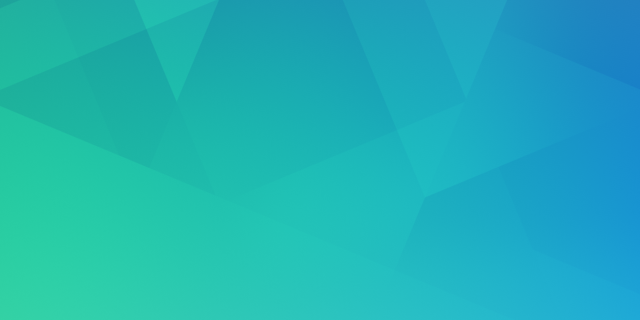
Give the GLSL for this background, as a Shadertoy shader.

```glsl
// Abstract low-contrast facets over a smooth green-to-blue colour field.
// Nine colours are blended with quadratic curves; overlapping half planes
// cut along four shared directions then lighten or darken each facet.

// Unit normals of the shared edge directions
const vec2 RISE = vec2(-0.384, 0.923);        // above a gently rising edge
const vec2 FALL = vec2(0.384, 0.923);         // above a gently falling edge
const vec2 STEEP_RISE = vec2(0.923, -0.384);  // right of a steep rising edge
const vec2 STEEP_FALL = vec2(0.923, 0.384);   // right of a steep falling edge
const vec3 TINT = vec3(0.25, 1.0, 0.3);

// Quadratic curve through a, b and c at t = 0, 0.5 and 1
vec3 curve(vec3 a, vec3 b, vec3 c, float t) {
    vec3 control = 2.0 * b - 0.5 * (a + c);
    return mix(mix(a, control, t), mix(control, c, t), t);
}

// Smooth half plane: 1 on the side the normal points to
float side(vec2 p, vec2 origin, vec2 normal) {
    float blur = 0.8 / iResolution.y;
    return smoothstep(-blur, blur, dot(p - origin, normal));
}

// Half plane that fades out with distance from its edge
float shade(vec2 p, vec2 origin, vec2 normal, float falloff) {
    float depth = max(dot(p - origin, normal), 0.0);
    return side(p, origin, normal) * exp(-depth * falloff);
}

float hash(vec2 p) {
    return fract(sin(dot(p, vec2(127.1, 311.7))) * 43758.5453);
}

vec3 background(vec2 uv) {
    vec3 top = curve(vec3(0.12, 0.655, 0.61), vec3(0.11, 0.615, 0.71),
                     vec3(0.14, 0.54, 0.77), uv.x);
    vec3 middle = curve(vec3(0.13, 0.735, 0.615), vec3(0.11, 0.715, 0.71),
                        vec3(0.10, 0.59, 0.82), uv.x);
    vec3 bottom = curve(vec3(0.19, 0.775, 0.63), vec3(0.17, 0.76, 0.74),
                        vec3(0.12, 0.66, 0.84), uv.x);
    return curve(bottom, middle, top, uv.y);
}

// Facets on the green side
float leftFacets(vec2 p) {
    vec2 apex = vec2(0.552, 0.682);
    float rightOfD = side(p, apex, STEEP_FALL);
    float leftOfC = side(p, apex, -STEEP_RISE);
    float belowA = side(p, vec2(0.0, 0.669), -FALL);
    float aboveB = side(p, vec2(0.0, 0.719), RISE);
    float rightOfE = side(p, vec2(0.17, 1.0), STEEP_FALL);

    float light = belowA * mix(0.045, 0.010, smoothstep(0.0, 0.75, p.x));
    light += 0.050 * aboveB;
    light += 0.040 * rightOfD * leftOfC;
    light -= 0.014 * leftOfC * (1.0 - rightOfD) * (1.0 - belowA);
    light -= 0.012 * rightOfE * (1.0 - rightOfD) * (1.0 - belowA);
    light -= 0.022 * shade(p, apex, STEEP_RISE, 4.0) * (1.0 - belowA)
           * smoothstep(0.5, 0.9, p.y);
    light -= 0.050 * side(p, vec2(0.0, 0.974), RISE);
    return light;
}

// Facets on the blue side
float rightFacets(vec2 p) {
    vec2 joint = vec2(1.328, 0.383);
    vec2 corner = vec2(1.328, 1.0);
    float rightOfF = side(p, joint, STEEP_FALL);
    float rightOfH = side(p, joint, STEEP_RISE);
    float rightOfG = side(p, corner, STEEP_FALL);
    float aboveJ = side(p, joint, RISE);
    float belowK = side(p, vec2(0.703, 0.370), -RISE);
    float rightOfL = side(p, vec2(1.5625, 0.466), STEEP_FALL);
    float belowM = side(p, vec2(1.667, 0.219), -FALL);

    float light = 0.020 * rightOfF * (1.0 - rightOfH);
    light -= 0.018 * shade(p, joint, -STEEP_FALL, 5.0) * smoothstep(0.4, 0.7, p.y);
    light += 0.032 * rightOfG * (1.0 - rightOfH);
    light += 0.022 * belowK * (1.0 - rightOfH)
           * smoothstep(0.65, 0.95, p.x) * smoothstep(0.05, 0.40, p.y);
    light += aboveJ * rightOfH * mix(0.034, -0.025, smoothstep(1.33, 1.95, p.x));
    light -= 0.036 * shade(p, corner, FALL, 5.0) * rightOfH
           * smoothstep(1.4, 1.9, p.x);
    light -= 0.016 * rightOfH * (1.0 - aboveJ) * smoothstep(0.10, 0.35, p.y);
    light -= 0.012 * rightOfL * (1.0 - aboveJ);
    light += 0.014 * rightOfL * belowM;
    return light;
}

void mainImage(out vec4 fragColor, in vec2 fragCoord) {
    vec2 uv = fragCoord / iResolution.xy;
    vec2 p = vec2(2.0 * uv.x, uv.y);
    vec3 color = background(uv);
    color += TINT * (leftFacets(p) + rightFacets(p));

    // Tiny dither to avoid banding
    color += (hash(fragCoord) - 0.5) / 255.0;
    fragColor = vec4(clamp(color, 0.0, 1.0), 1.0);
}
```
